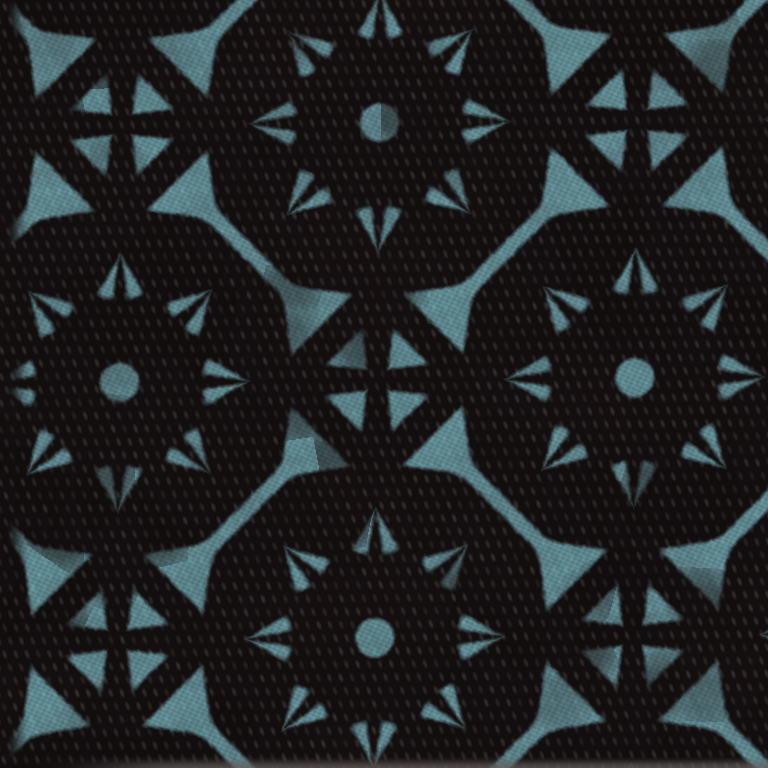
This pattern is drawn by a Shadertoy shader. Its source:

```glsl
// Teal tile print on dark knitted cloth: stemmed crosses and rings of eight
// heart petals alternate like a checkerboard. Shapes are half-plane distance
// functions on two staggered lattices; cellular noise and sines wear the ink.

const float PITCH = 0.3355;               // distance between motif centres
const vec2 CENTRE = vec2(0.491, 0.505);   // centre of the middle cross
const float SKEW = 0.009;                 // slight stretch of the cloth

float hash(vec2 p) {
    p = fract(p * vec2(0.1731, 0.2917));
    p += dot(p, p.yx + 23.7);
    return fract((p.x + p.y) * p.x * 37.3);
}

// Nearest cell: x = distance to its point, y = its random value
vec2 cellular(vec2 p) {
    vec2 id = floor(p), best = vec2(9.0, 0.0);
    for (int j = -1; j <= 1; j++)
    for (int i = -1; i <= 1; i++) {
        vec2 c = id + vec2(i, j);
        vec2 point = c + 0.2 + 0.6 * vec2(hash(c), hash(c + 41.0));
        float d = length(p - point);
        if (d < best.x) best = vec2(d, hash(c + 83.0));
    }
    return best;
}

float layeredSines(vec2 p) {
    float sum = 0.0, gain = 0.5;
    for (int i = 0; i < 4; i++) {
        sum += gain * sin(p.x + 1.7 * sin(p.y)) * sin(p.y + 0.6);
        p = mat2(1.5, 1.2, -1.2, 1.5) * p + 1.9;
        gain *= 0.6;
    }
    return sum;
}

float smoothMin(float a, float b, float k) {
    float h = max(k - abs(a - b), 0.0) / k;
    return min(a, b) - 0.25 * k * h * h;
}

float smoothMax(float a, float b, float k) { return -smoothMin(-a, -b, k); }

// Signed distance to the line a-b, negative on its left
float halfPlane(vec2 p, vec2 a, vec2 b) {
    vec2 d = normalize(b - a);
    return dot(p - a, vec2(d.y, -d.x));
}

vec2 repeat(vec2 p, float period) {
    return p - period * floor(p / period + 0.5);
}

// Four small triangles, four arrowheads and their diagonal stems
float crossMotif(vec2 p) {
    p = abs(p);
    vec2 a = vec2(0.014), b = vec2(0.067, 0.020);
    float wedge = max(halfPlane(p, a, b), halfPlane(p, b.yx, a));
    wedge = smoothMax(wedge, halfPlane(p, b, b.yx), 0.008);

    vec2 q = vec2(p.x + p.y, abs(p.x - p.y)) * 0.70711;  // along, across
    float flank = halfPlane(q, vec2(0.162, 0.011), vec2(0.103, 0.055));
    float head = smoothMax(0.103 - q.x, flank, 0.007);
    float stem = max(q.y - 0.0095, abs(q.x - 0.19) - 0.06);
    return min(wedge, smoothMin(head, stem, 0.010));
}

// A dot inside a ring of eight hearts pointing at it
float flowerMotif(vec2 p) {
    float sector = 0.785398;
    float angle = (fract(atan(p.y, p.x) / sector) - 0.5) * sector;
    vec2 q = length(p) * vec2(cos(angle), abs(sin(angle)));
    float flank = halfPlane(q, vec2(0.104, 0.032), vec2(0.050, 0.0));
    float notch = halfPlane(q, vec2(0.118, 0.015), vec2(0.106, 0.0));
    notch = -min(-notch, q.x - 0.106);
    notch = q.x - 0.106 - 0.75 * q.y;
    float lobe = halfPlane(q, vec2(0.102, 0.033), vec2(0.119, 0.014));
    float heart = smoothMax(max(flank, notch * 0.8), lobe, 0.009);
    return min(heart, length(p) - 0.025);
}

// Raised stitches in staggered rows, slightly slanted
float knit(vec2 p) {
    vec2 g = p / vec2(0.0146, 0.0172);
    g.x += 0.5 * mod(floor(g.y), 2.0);
    vec2 f = fract(g) - 0.5;
    float dash = length(vec2(1.5 * (f.x + 0.35 * f.y), 0.9 * f.y));
    return smoothstep(0.42, 0.08, dash) * (0.45 + 0.55 * hash(floor(g)));
}

void mainImage(out vec4 fragColor, in vec2 fragCoord) {
    vec2 uv = fragCoord / iResolution.xy;
    vec2 p = uv - CENTRE;
    p -= SKEW * p.yx;
    vec2 frayed = p + 0.0014 * vec2(layeredSines(p * 170.0), layeredSines(p.yx * 190.0));

    // Both lattices of each motif
    float shape = 1.0;
    for (int i = 0; i < 2; i++) {
        vec2 shifted = frayed + float(i) * PITCH;
        shape = min(shape, crossMotif(repeat(shifted, 2.0 * PITCH)));
        shape = min(shape, flowerMotif(repeat(shifted + vec2(PITCH, 0.0), 2.0 * PITCH)));
    }
    float blur = max(0.0038, 1.0 / iResolution.y);
    float ink = smoothstep(blur, -blur, shape) * smoothstep(0.008, 0.04, uv.x);

    // Patchy fading and fine weave
    vec2 patchCell = cellular(p * 13.0 + 5.0);
    float wear = smoothstep(0.60, 1.0, patchCell.y) * smoothstep(0.85, 0.15, patchCell.x);
    wear += 0.22 * layeredSines(p * 34.0) + 0.08;
    float stitch = knit(p);
    float weave = sin(p.x * 620.0 + p.y * 330.0) * sin(p.y * 740.0 - p.x * 160.0);

    vec3 cloth = mix(vec3(0.073, 0.053, 0.055), vec3(0.19, 0.172, 0.172), stitch);
    cloth *= 1.0 + 0.12 * layeredSines(p * 9.0);
    vec3 teal = mix(vec3(0.385, 0.555, 0.585), vec3(0.235, 0.30, 0.31), clamp(wear, 0.0, 1.0));
    teal *= 0.95 + 0.08 * weave + 0.10 * stitch;

    vec3 color = mix(cloth, teal, ink);
    // Pale rim along the lower edge
    float rim = smoothstep(0.016, 0.0, uv.y) * smoothstep(0.04, 0.25, uv.x);
    color = mix(color, vec3(0.40, 0.37, 0.36), 0.7 * rim);
    fragColor = vec4(color, 1.0);
}
```
